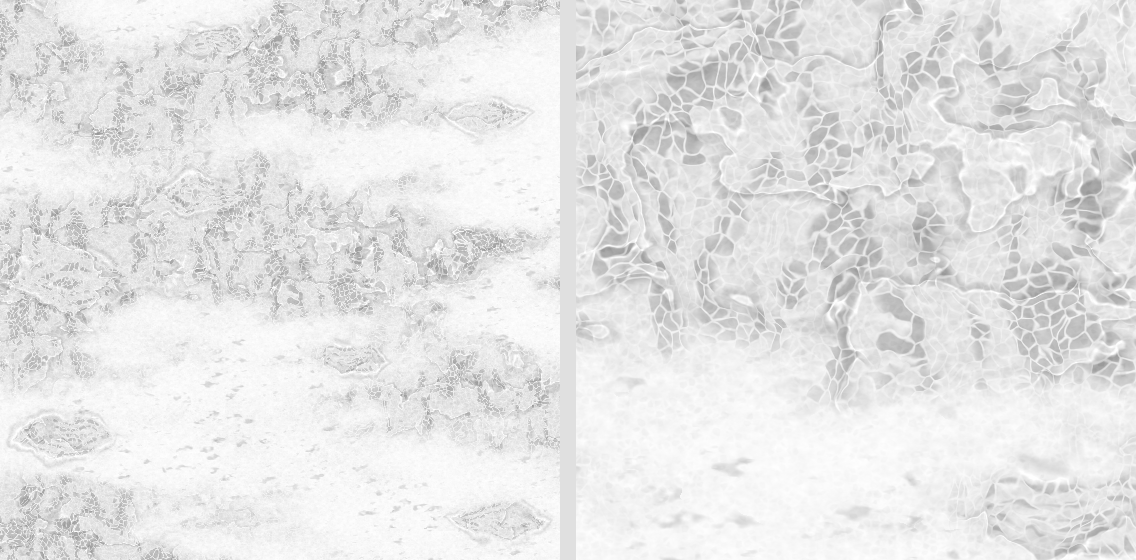
Left: the whole. Right: its middle third, enlarged.
A Shadertoy shader for this texture:

```glsl
// Pale birch bark: white paper skin, crusty grey bands, lens-shaped knots and small flecks.

const float PAPER_WHITE = 0.982;
const float CRUST_SHADE = 0.062;
const float PIT_SHADE = 0.15;
const int KNOT_COUNT = 7;

float hash(vec2 p) {
    vec3 q = fract(p.xyx * 0.1031);
    q += dot(q, q.yzx + 33.33);
    return fract((q.x + q.y) * q.z);
}

float valueNoise(vec2 p) {
    vec2 cell = floor(p), f = fract(p);
    f = f * f * (3.0 - 2.0 * f);
    float low = mix(hash(cell), hash(cell + vec2(1, 0)), f.x);
    float high = mix(hash(cell + vec2(0, 1)), hash(cell + vec2(1, 1)), f.x);
    return mix(low, high, f.y);
}

float layeredNoise(vec2 p) {
    float sum = 0.0, weight = 0.533;
    for (int i = 0; i < 4; i++) {
        sum += weight * valueNoise(p);
        p = mat2(1.6, 1.2, -1.2, 1.6) * p + 17.3;
        weight *= 0.5;
    }
    return sum;
}

// Cellular noise: nearest distance, gap to the second nearest, cell id.
vec3 cells(vec2 p) {
    vec2 base = floor(p);
    float first = 8.0, second = 8.0, id = 0.0;
    for (int y = -1; y <= 1; y++) {
        for (int x = -1; x <= 1; x++) {
            vec2 cell = base + vec2(x, y);
            vec2 seed = cell + vec2(hash(cell), hash(cell + 71.7));
            float d = length(p - seed);
            if (d < first) {
                second = first;
                first = d;
                id = hash(cell + 139.1);
            } else {
                second = min(second, d);
            }
        }
    }
    return vec3(first, second - first, id);
}

// Lens radius of the closest knot: 0 at its core, 1 on its rim.
float knotRadius(vec2 uv) {
    float radius = 9.0;
    for (int i = 0; i < KNOT_COUNT; i++) {
        float n = float(i);
        vec2 center = fract(vec2(0.36, 0.65) + n * vec2(0.7549, 0.5698));
        vec2 d = fract(uv - center + 0.5) - 0.5;
        vec2 size = mix(vec2(0.065, 0.028), vec2(0.13, 0.056), hash(vec2(n, 5.0)));
        d /= size;
        radius = min(radius, abs(d.y) + d.x * d.x);
    }
    return radius;
}

// Dark, soft, sideways specks in a share of the cells.
float flecks(vec2 uv, vec2 scale, float share) {
    vec2 p = uv * scale;
    vec3 c = cells(p + 0.5 * valueNoise(p * 4.0));
    float ragged = c.x + 0.22 * (valueNoise(uv * 190.0) - 0.5);
    return (1.0 - smoothstep(0.05, 0.34, ragged)) * step(1.0 - share, c.z);
}

// Curled flake edge along a noise contour: x is the lit lip, y its shadow.
vec2 flakeEdge(float height) {
    float lip = 1.0 - smoothstep(0.0, 0.016, abs(height - 0.53));
    float shadow = smoothstep(0.43, 0.51, height) * (1.0 - smoothstep(0.51, 0.53, height));
    return vec2(lip, shadow);
}

void mainImage(out vec4 fragColor, in vec2 fragCoord) {
    vec2 uv = fragCoord / iResolution.xy;
    vec2 wobble = vec2(layeredNoise(uv * 24.0), layeredNoise(uv * 24.0 + 50.0)) - 0.5;
    vec2 warped = uv + 0.035 * wobble;

    // Crust bands and knots
    float bands = layeredNoise(warped * vec2(2.7, 6.5) + vec2(3.1, 8.4));
    float radius = knotRadius(warped);
    float knot = 1.0 - smoothstep(0.75, 1.1, radius);
    float halo = 1.0 - smoothstep(0.8, 2.2, radius);
    float crust = max(smoothstep(0.46, 0.62, bands), 0.85 * knot);
    float stain = max(smoothstep(0.34, 0.6, bands), halo);

    // Pits gathered into upright chains, or rings inside the knots
    vec3 pores = cells(warped * vec2(135.0, 120.0));
    vec3 mesh = cells(uv * vec2(210.0, 235.0));
    float chains = valueNoise(warped * vec2(72.0, 34.0));
    float rings = 0.5 + 0.4 * sin(radius * 19.0 + 5.0 * wobble.x);
    float gather = mix(chains, 0.5 * (chains + rings), knot);
    float pits = smoothstep(0.5, 0.78, gather + 0.35 * (pores.z - 0.5));
    pits *= smoothstep(0.02, 0.28, pores.y);
    float web = 1.0 - smoothstep(0.04, 0.26, pores.y);

    // Lifted flakes and the ragged knot rim
    vec2 flake = flakeEdge(layeredNoise(warped * vec2(15.0, 21.0) + 9.0));
    float broken = smoothstep(0.3, 0.6, valueNoise(uv * 36.0));
    float rimLip = broken * (1.0 - smoothstep(0.0, 0.1, abs(radius - 0.95)));
    float rimShadow = broken * (1.0 - smoothstep(0.0, 0.16, abs(radius - 1.16)));

    // Flecks and fine paper grain
    float patches = smoothstep(0.35, 0.65, layeredNoise(uv * 5.0 + 31.0));
    float specks = flecks(uv, vec2(27.0, 58.0), 0.22) * patches;
    specks += 0.5 * flecks(uv + 0.37, vec2(62.0, 120.0), 0.2) * patches;
    float grain = layeredNoise(uv * vec2(190.0, 260.0)) - 0.5;

    // Compose the tone
    float tone = PAPER_WHITE - 0.026 * stain - CRUST_SHADE * crust;
    tone -= PIT_SHADE * pits * crust + 0.1 * flake.y * crust + 0.08 * rimShadow;
    tone += 0.035 * web * crust + 0.07 * flake.x * crust + 0.06 * rimLip;
    tone -= 0.13 * specks * (1.0 - 0.6 * crust);
    tone -= (0.014 + 0.022 * stain) * smoothstep(0.1, 0.5, mesh.y) * mesh.z;
    tone += (0.045 + 0.05 * stain) * grain;
    fragColor = vec4(vec3(clamp(tone, 0.6, 0.995)), 1.0);
}
```
